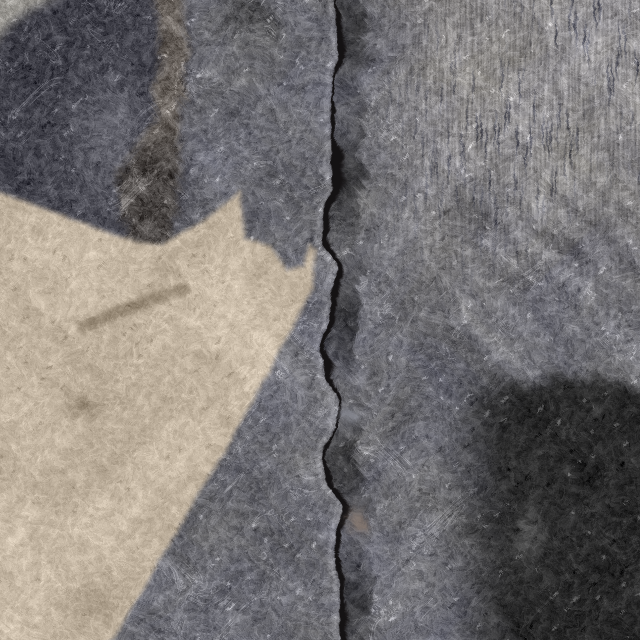
This texture is drawn by a Shadertoy shader. Its source:

```glsl
// Weathered concrete slab with a vertical crack, a sunlit patch and dark stains.

// Sunlit outline, from the upper left.
const vec2 SUN[18] = vec2[18](
  vec2(-.1, .74), vec2(0, .7), vec2(.065, .677), vec2(.143, .648), vec2(.215, .622), vec2(.254, .618),
  vec2(.313, .651), vec2(.375, .7), vec2(.381, .629), vec2(.423, .614), vec2(.449, .577), vec2(.475, .586),
  vec2(.484, .616), vec2(.493, .609), vec2(.488, .55), vec2(.39, .362), vec2(.176, 0), vec2(-.1, -.2));

// Crack centre and half width, evenly spaced from top to bottom.
const float CENTRE[25] = float[25](.526, .529, .534, .523, .52, .52, .526, .528, .511, .509, .531, .524,
  .519, .507, .514, .53, .526, .507, .515, .54, .528, .529, .536, .536, .537);
const float WIDTH[25] = float[25](.004, .005, .007, .003, .004, .004, .01, .011, .007, .008, .005, .008,
  .006, .008, .009, .002, .003, .005, .007, .007, .005, .007, .006, .007, .007);

float ramp(float a, float b, float x) { return smoothstep(0., 1., (x - a) / (b - a)); }

vec2 hash2(vec2 p) {
  return fract(sin(vec2(dot(p, vec2(127.1, 311.7)), dot(p, vec2(269.5, 183.3)))) * 43758.5);
}

// Cellular noise: distance to the nearest point, and its random value.
vec2 cells(vec2 p) {
  vec2 id = floor(p), best = vec2(9, 0);
  for (int k = 0; k < 9; k++) {
    vec2 cell = id + vec2(k % 3 - 1, k / 3 - 1), h = hash2(cell);
    float d = length(cell + h - p);
    if (d < best.x) best = vec2(d, fract(h.x * 17. + h.y * 31.));
  }
  return best;
}

// Layered, folded sines, roughly -1 to 1.
float waves(vec2 p) {
  float sum = 0., amp = .6;
  for (int i = 0; i < 5; i++) {
    p += .8 * sin(p.yx * 1.3 + float(i));
    sum += amp * sin(p.x) * sin(p.y);
    p = mat2(1.6, 1.2, -1.2, 1.6) * p + 3.7;
    amp *= .65;
  }
  return sum;
}

float grain(vec2 p) {
  float sum = 0., amp = .5;
  for (int i = 0; i < 3; i++) {
    sum += amp * (cells(p).x - .45);
    p *= 2.1;
    amp *= .85;
  }
  return sum;
}

float blob(vec2 p, vec2 centre, vec2 radius) {
  vec2 d = (p - centre) / radius;
  return exp(-dot(d, d));
}

float segment(vec2 p, vec2 a, vec2 b) {
  vec2 e = b - a;
  return length(p - a - e * clamp(dot(p - a, e) / dot(e, e), 0., 1.));
}

float polygon(vec2 p, vec2 pts[18]) {
  float d = 9., side = 1.;
  for (int i = 0; i < 18; i++) {
    vec2 a = pts[i], b = pts[(i + 17) % 18], e = b - a;
    d = min(d, segment(p, a, b));
    if ((a.y > p.y) != (b.y > p.y) && p.x < a.x + e.x * (p.y - a.y) / e.y) side = -side;
  }
  return side * d;
}

float track(float knots[25], float y) {
  float t = clamp((1. - y) * 24., 0., 23.99);
  int i = int(t);
  return mix(knots[i], knots[i + 1], ramp(0., 1., fract(t)));
}

void mainImage(out vec4 fragColor, in vec2 fragCoord) {
  vec2 p = fragCoord / iResolution.xy;
  float cloud = waves(p * 11.), mottle = waves(p * 34. + 5.), fine = waves(p * 90.);
  vec2 q = p + .012 * vec2(mottle, waves(p * 29. + 9.));
  float rough = grain(q * 70.);

  // Grey base, paler and warmer at the upper right.
  float upper = ramp(.53, .72, p.x) * ramp(.38, .85, p.y);
  vec3 col = mix(vec3(.43, .43, .455), vec3(.57, .56, .56), upper) + .05 * (cloud + mottle);
  col += vec3(-.005, -.003, .013) * waves(p * 17. + 2.);
  col *= 1. - .3 * blob(q, vec2(.39, .98), vec2(.06, .05)) - .25 * blob(q, vec2(.74, .68), vec2(.04));

  // Vertical scratches and diagonal bands.
  float scratch = ramp(.35, .05, cells(vec2(p.x * 120. + .4 * fine, p.y * 8.)).x);
  col -= upper * vec3(.21, .2, .17) * scratch * ramp(-.5, .5, cloud);
  col += upper * .17 * (cells(p * vec2(230, 16)).x - .45);
  col -= .06 * sin((q.x + q.y) * 85.) * blob(p, vec2(.88, .64), vec2(.15));
  col += .08 * ramp(.03, 0., segment(q, vec2(.73, .51), vec2(.82, .43)));

  // Bluish dark stain, its pale corner and the brown streak.
  vec3 blue = vec3(.26, .26, .295) + .04 * cloud + .12 * blob(q, vec2(.17, .8), vec2(.06, .11));
  col = mix(col, blue, .95 * ramp(.33, .25, q.x) * ramp(.5, .6, p.y));
  float corner = ramp(.15, .18, length(p - vec2(.13, .84))) * ramp(.11, .06, p.x) * ramp(.88, .92, p.y);
  col = mix(col, vec3(.6, .59, .57), corner);
  float low = ramp(.84, .72, p.y);
  float streak = abs(q.x - mix(.268, .233, low)) - mix(.022, .044, low);
  vec3 brown = mix(vec3(.44, .41, .38), vec3(.32, .3, .285), low) + .05 * mottle + .1 * fine;
  col = mix(col, brown, .85 * ramp(.012, -.012, streak) * ramp(.58, .62, p.y));

  // Black stain at the lower right.
  float black = ramp(.67, .82, q.x + .03 * cloud) * ramp(.425, .385, q.y + .012 * cloud);
  float soot = .155 + .035 * mottle + .16 * blob(q, vec2(.825, .17), vec2(.025, .05));
  col = mix(col, vec3(soot), black * .96);

  // Sunlit patch with smudges.
  float sun = ramp(.007, -.007, polygon(p + .003 * vec2(mottle, cloud), SUN));
  vec3 sand = vec3(.765, .71, .635) + .05 * cloud + .02 * mottle;
  float smudge = ramp(.016, .002, segment(p + .2 * (q - p), vec2(.13, .49), vec2(.285, .55)))
    + blob(q, vec2(.13, .363), vec2(.03, .018)) + .5 * blob(q, vec2(.14, .06), vec2(.05));
  col = mix(col, sand - .17 * smudge, sun);

  // Grit, pale wisps, flecks and pits.
  col += rough * mix(.3, .2, max(sun, black)) + .025 * fine;
  float wisp = ramp(.13, 0., abs(waves(p * 30. + 1.))) * ramp(0., .5, waves(p * 23. + 7.));
  col += .13 * wisp * (1. - .6 * max(upper, black)) * (1. - .6 * sun);
  vec2 fleck = cells(p * 50. + .4 * fine);
  col += ramp(.25, .05, fleck.x) * (.2 * step(.86, fleck.y) * (1. - sun) - .1 * step(fleck.y, .14));

  // Crack: broken right face, pale left lip, dark core and chips.
  float side = p.x - track(CENTRE, p.y) - .004 * mottle - .002 * fine;
  float width = track(WIDTH, p.y) * (.8 + .5 * mottle);
  float hollow = 0.;
  for (float y = .05; y < 1.; y += .225) hollow += blob(p, vec2(.55, y), vec2(.1, .08));
  float face = ramp(-.004, .001, side) * ramp(.05, .035, side + .02 * mottle);
  col = mix(col, col * .55 + .06 * fine, face * min(hollow, 1.));
  col += .08 * ramp(.008, 0., abs(side + width + .007));
  float core = ramp(-.0015, .0015, side + width) * ramp(1.3, .2, side / max(width, .002));
  col = mix(col, vec3(.08, .07, .075), core);
  col = mix(col, vec3(.55, .49, .45), .8 * blob(q, vec2(.56, .185), vec2(.011, .018)));
  col = mix(col, vec3(.58, .59, .63), .7 * blob(q, vec2(.55, .35), vec2(.016, .011)));

  fragColor = vec4(clamp(col, 0., 1.), 1);
}
```
